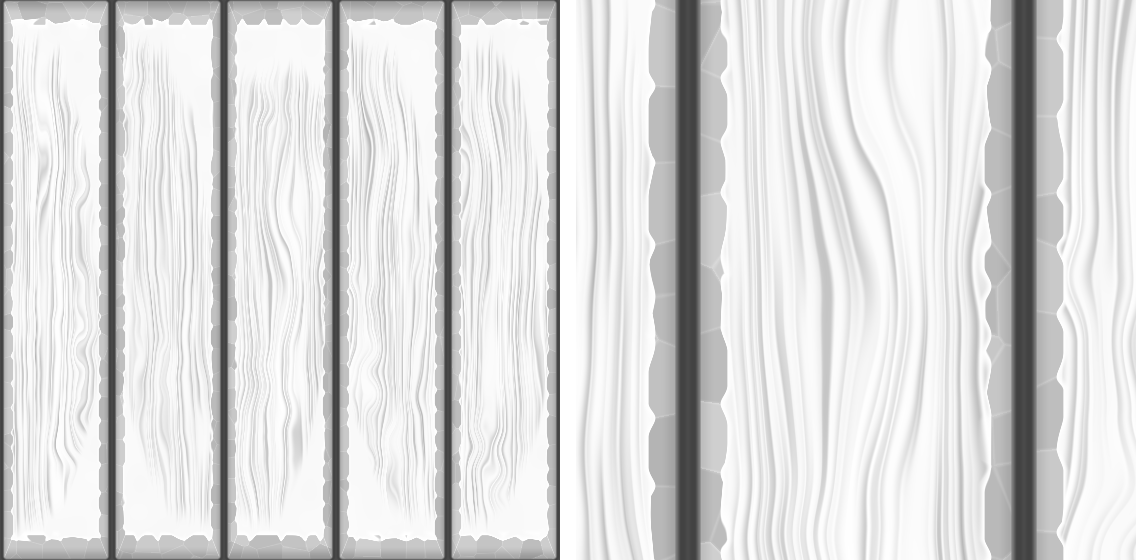
Left, the full canvas; right, a detail of the centre.
A WebGL 2 fragment shader for this texture map:

```glsl
#version 300 es
precision highp float;
// Five pale upright planks with dark gaps and chipped, bevelled rims.
// Rims are Voronoi facets; the carved grain is a row of saw-tooth strands
// bent sideways by value noise, each fading in and out along its length.

uniform vec2 u_resolution;
out vec4 outColor;

const float PLANKS = 5.0;
const float GAP_HALF = 0.0075;               // half the gap between planks
const float END_GAP = 0.0025;                // gap above and below a plank
const vec2 BEVEL = vec2(0.0145, 0.038);      // bevel width at sides and ends
const float GAP_DARK = 0.26;
const float GAP_EDGE = 0.50;
const float BEVEL_TONE = 0.775;
const float FACE_TONE = 0.978;

float hash(vec2 p) {
    return fract(sin(dot(p, vec2(127.1, 311.7))) * 43758.5453);
}

float noise(vec2 p) {
    vec2 i = floor(p), f = fract(p);
    f = f * f * (3.0 - 2.0 * f);
    float low = mix(hash(i), hash(i + vec2(1, 0)), f.x);
    float high = mix(hash(i + vec2(0, 1)), hash(i + vec2(1, 1)), f.x);
    return mix(low, high, f.y);
}

// Voronoi facets: x = closeness measure to the border, y = random facet value
vec2 facets(vec2 p) {
    vec2 cell = floor(p);
    float nearest = 9.0, second = 9.0, value = 0.0;
    for (int j = -1; j <= 1; j++) {
        for (int i = -1; i <= 1; i++) {
            vec2 c = cell + vec2(i, j);
            vec2 site = c + 0.15 + 0.7 * vec2(hash(c), hash(c + 57.3));
            float d = distance(p, site);
            if (d < nearest) {
                second = nearest;
                nearest = d;
                value = hash(c + 19.7);
            } else {
                second = min(second, d);
            }
        }
    }
    return vec2(second - nearest, value);
}

float roundedBox(vec2 p, vec2 halfSize, float radius) {
    vec2 q = abs(p) - halfSize + radius;
    return length(max(q, 0.0)) + min(max(q.x, q.y), 0.0) - radius;
}

// Sideways-bent grain coordinate across the face
float bend(float u, float y, float seed) {
    float ripple = 0.02 + 0.09 * smoothstep(0.4, 0.8, noise(vec2(u * 1.5, y * 5.0) + seed));
    float sway = 0.17 * (noise(vec2(u * 2.5, y * 7.0) + seed) - 0.5);
    float spacing = 0.10 * (noise(vec2(u * 7.0, y * 2.5) + seed + 31.0) - 0.5);
    float fine = ripple * (noise(vec2(u * 4.0, y * 24.0) + seed + 63.0) - 0.5);
    return u + sway + spacing + fine;
}

// Depth of one layer of strands: a slow ramp ending in a sharp crease
float strands(float g, float y, float seed) {
    float id = floor(g), f = fract(g);
    f = hash(vec2(id, seed)) > 0.4 ? f : 1.0 - f;
    float ramp = smoothstep(0.0, 0.85, f);
    float crease = ramp * ramp * (1.0 - smoothstep(0.8, 1.0, f));
    float strength = smoothstep(0.15, 0.85, noise(vec2(id * 7.0 + seed, y * 9.0)));
    return crease * strength;
}

// Where the grain is carved: its ends taper and leave smooth corners
float carved(float u, float bent, float y, float plank) {
    float strand = floor(bent * 17.0);
    float soft = 0.035 * noise(vec2(bent * 17.0, plank * 9.0));
    float side = mod(plank, 2.0) < 0.5 ? u : 1.0 - u;
    float middle = 1.0 - min(abs(plank - 2.0), 1.0);
    float topCut = mix(0.36 * pow(u, 4.0), 0.05, middle);
    float top = 0.965 - topCut - soft - 0.03 * hash(vec2(strand, plank));
    float bottom = 0.03 + 0.26 * pow(side, 3.0) + soft;
    return smoothstep(0.0, 0.05, top - y) * smoothstep(0.0, 0.05, y - bottom);
}

float faceTone(float u, float y, float plank) {
    float seed = plank * 17.3 + 4.0;
    float bent = bend(u, y, seed);
    float deep = strands(bent * 17.0, y, seed);
    float faint = strands(bent * 29.0 + 5.0, y, seed + 3.0);
    float ridge = 0.03 * (noise(vec2(bent * 9.0, y * 4.0) + seed) - 0.35);
    float grain = ridge - 0.19 * deep - 0.09 * faint;
    float mottle = 0.012 * (noise(vec2(u * 4.0, y * 20.0) + seed) - 0.5);
    return FACE_TONE + mottle + grain * carved(u, bent, y, plank);
}

void main() {
    vec2 uv = gl_FragCoord.xy / u_resolution;
    float px = 1.0 / min(u_resolution.x, u_resolution.y);
    float pitch = 1.0 / PLANKS;
    float plank = floor(uv.x * PLANKS);
    vec2 local = vec2(uv.x - plank * pitch, uv.y);

    // Bevel depth: 0 at the outer edge, 1 at the face
    vec2 toEdge = min(local, vec2(pitch, 1.0) - local);
    vec2 depth = (toEdge - vec2(GAP_HALF, END_GAP)) / BEVEL;
    float t = min(depth.x, depth.y);
    float isEnd = step(depth.y, depth.x);

    // Chipped bevel with pale ridges and mitred corners
    vec2 chip = facets(uv * 25.0 + plank * 3.7);
    float rim = 0.82 + 0.28 * smoothstep(0.0, 0.45, chip.x);
    float bevel = BEVEL_TONE + 0.08 * (chip.y - 0.5);
    bevel += 0.04 * (1.0 - smoothstep(0.0, 0.07, chip.x));
    bevel -= mix(0.07, 0.14, isEnd) * (1.0 - smoothstep(0.0, 0.6, t));
    bevel -= 0.03 * (1.0 - isEnd) * step(pitch * 0.5, local.x);
    bevel += 0.09 * (1.0 - smoothstep(0.0, 0.1, abs(depth.x - depth.y)));

    // Face with a bright line just inside the rim
    float inset = GAP_HALF + BEVEL.x;
    float u = (local.x - inset) / (pitch - 2.0 * inset);
    float face = faceTone(u, uv.y, plank);
    face = mix(1.0, face, smoothstep(0.0, 0.3, t - rim));
    float bevelStep = px / mix(BEVEL.x, BEVEL.y, isEnd);
    float tone = mix(bevel, face, smoothstep(-0.6, 0.6, (t - rim) / bevelStep));

    // Dark gap, paler where it meets the plank
    vec2 halfSize = vec2(pitch * 0.5 - GAP_HALF, 0.5 - END_GAP);
    float outside = roundedBox(local - vec2(pitch, 1.0) * 0.5, halfSize, 0.005);
    float gap = mix(GAP_EDGE, GAP_DARK, smoothstep(0.0, 0.0035, outside));
    gap += 0.03 * smoothstep(0.005, 0.0075, outside);
    tone = mix(tone, gap, smoothstep(-0.7, 0.7, outside / px));

    outColor = vec4(vec3(clamp(tone, 0.0, 1.0)), 1.0);
}
```
